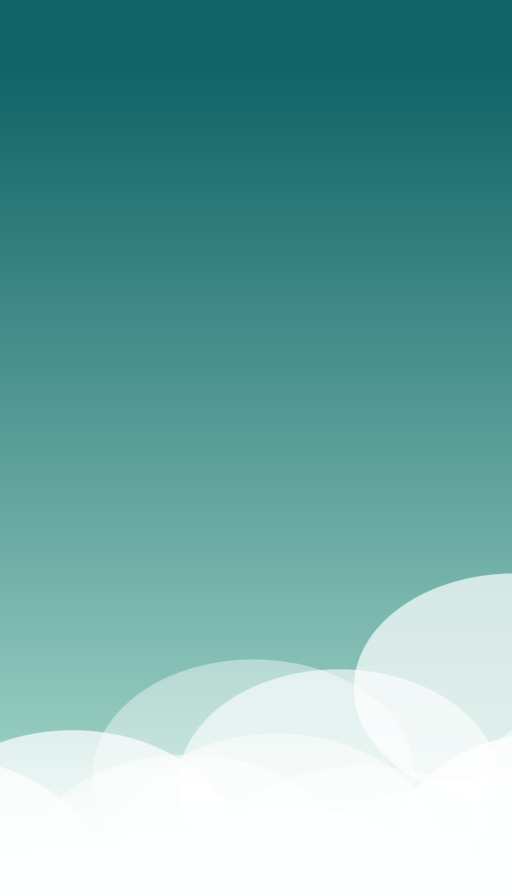
This background is drawn by a WebGL 2 fragment shader. Its source:

```glsl
#version 300 es
precision highp float;
// Teal sky gradient above overlapping translucent white elliptical clouds.

#define SKY_TOP vec3(0.065, 0.39, 0.40)
#define SKY_LOW vec3(0.70, 0.89, 0.83)
#define SKY_START 0.92
#define SKY_SOFTNESS 0.025
#define PUFF_RADIUS vec2(0.314, 0.128)
#define MIST_TOP 0.175
#define MIST_BOTTOM 0.025
#define PUFF_COUNT 14

uniform vec2 u_resolution;
out vec4 fragColor;

// Puff centre (xy, fractions of the canvas) and opacity (z), back to front.
const vec3 PUFFS[PUFF_COUNT] = vec3[PUFF_COUNT](
    vec3(0.495, 0.136, 0.42),
    vec3(0.662, 0.125, 0.62),
    vec3(1.005, 0.232, 0.70),
    vec3(0.541, 0.053, 0.50),
    vec3(0.365, 0.030, 0.50),
    vec3(0.142, 0.057, 0.72),
    vec3(-0.126, 0.027, 0.70),
    vec3(1.084, 0.055, 0.75),
    vec3(1.233, 0.100, 0.50),
    vec3(0.708, 0.017, 0.50),
    vec3(0.920, 0.002, 0.50),
    vec3(0.571, -0.029, 0.70),
    vec3(0.320, -0.057, 0.70),
    vec3(0.068, -0.089, 0.85)
);

// Linear ramp with a rounded start, so the top of the sky stays flat.
vec3 skyColor(float height) {
    float depth = SKY_START - height;
    float ramp = 0.5 * (depth + sqrt(depth * depth + SKY_SOFTNESS * SKY_SOFTNESS));
    return mix(SKY_TOP, SKY_LOW, ramp / SKY_START);
}

// Antialiased coverage of one ellipse.
float puffCoverage(vec2 uv, vec2 center) {
    float edge = length((uv - center) / PUFF_RADIUS) - 1.0;
    float width = max(fwidth(edge), 1e-5);
    return 1.0 - smoothstep(-0.75 * width, 0.75 * width, edge);
}

void main() {
    vec2 uv = gl_FragCoord.xy / u_resolution;
    vec3 color = skyColor(uv.y);

    // Stack the puffs; the union confines the mist to the cloud bank.
    float bank = 0.0;
    for (int i = 0; i < PUFF_COUNT; i++) {
        float coverage = puffCoverage(uv, PUFFS[i].xy);
        color = mix(color, vec3(1.0), coverage * PUFFS[i].z);
        bank = max(bank, coverage);
    }

    // Whiten the bank toward the ground.
    float mist = 1.0 - smoothstep(MIST_BOTTOM, MIST_TOP, uv.y);
    color = mix(color, vec3(0.995, 1.0, 1.0), mist * bank);

    fragColor = vec4(color, 1.0);
}
```
